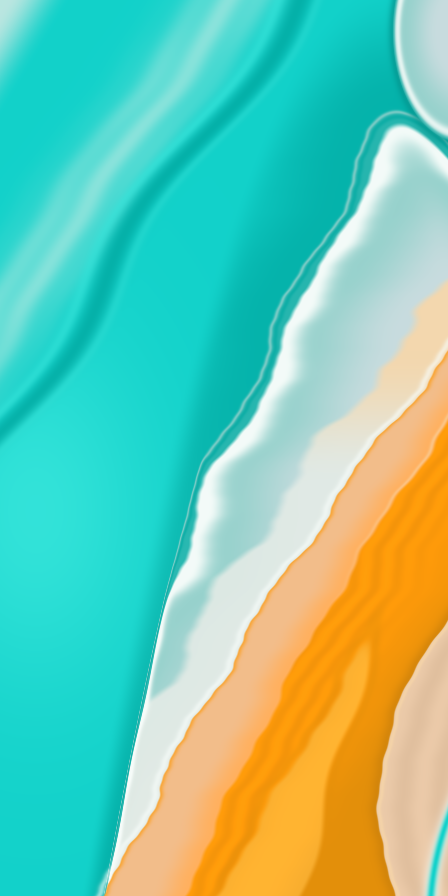
A Shadertoy shader for this background:

```glsl
// Poured-paint coast: a teal pool, a foamy white shore and amber sand bands.
// Each band starts at a curve x = f(y) bent by layered sines; signed distances
// to those curves drive the fills, rims, shadows and glossy streaks.

// Palette
const vec3 TEAL       = vec3(0.07, 0.82, 0.79);
const vec3 TEAL_DEEP  = vec3(0.00, 0.66, 0.63);
const vec3 TEAL_LIGHT = vec3(0.22, 0.90, 0.86);
const vec3 MIST       = vec3(0.59, 0.82, 0.80);
const vec3 PEARL      = vec3(0.78, 0.86, 0.87);
const vec3 FOAM       = vec3(0.89, 0.92, 0.90);
const vec3 WHITE      = vec3(0.97, 0.99, 0.98);
const vec3 CREAM      = vec3(0.97, 0.84, 0.66);
const vec3 PEACH      = vec3(0.95, 0.74, 0.54);
const vec3 ORANGE     = vec3(0.99, 0.60, 0.04);
const vec3 AMBER      = vec3(1.00, 0.70, 0.19);
const vec3 BRONZE     = vec3(0.89, 0.56, 0.04);
const vec3 SAND       = vec3(0.90, 0.77, 0.64);

// Shape
const float SLANT    = 0.87;   // turns horizontal offsets into distances
const float RIM_GAP  = 0.027;  // clear film between pool edge and foam
const float RIM_SOFT = 0.030;  // fade of the foam rim
const vec2 BUBBLE_CENTER = vec2(1.03, 1.93);
const vec2 BUBBLE_RADII  = vec2(0.152, 0.245);

float fill(float d) {
    float px = 1.0 / iResolution.x;
    return smoothstep(-px, px, d);
}

// Soft line of the given half width around d = 0
float glow(float d, float width) {
    return exp(-d * d / (width * width));
}

// Layered sines, roughly -1..1
float ripple(float t) {
    return 0.55 * sin(t) + 0.3 * sin(2.17 * t + 1.3) + 0.15 * sin(4.9 * t + 0.4);
}

float smoothMin(float a, float b, float k) {
    float h = max(k - abs(a - b), 0.0) / k;
    return min(a, b) - h * h * k * 0.25;
}

// Positive on the foam side of the shore, including its rounded top
float shoreDistance(vec2 p) {
    float edge = 0.5 * p.y - 0.016 + 0.018 * cos(16.3 * (p.y - 0.37))
               + 0.005 * ripple(38.0 * p.y);
    float top = 1.752 - 4.3 * (p.x - 0.87) * (p.x - 0.87);
    return smoothMin((p.x - edge) * SLANT, top - p.y, 0.05);
}

vec3 poolColor(vec2 p, float shore) {
    vec3 col = mix(TEAL, TEAL_DEEP, 0.75 * smoothstep(-0.30, -0.02, shore));
    col = mix(col, TEAL_LIGHT, 0.85 * glow(length((p - vec2(0.08, 0.86)) * vec2(1.0, 0.65)), 0.26));

    // Folded ridge with a pale streak on its upper left
    float bend = 0.68 * (p.y - 1.06) + 0.033 + 0.035 * cos(9.7 * (p.y - 1.21));
    float ridge = (p.x - bend) * 0.83;
    float inside = smoothstep(0.01, -0.03, ridge);
    float streak = (p.x - 0.71 * (p.y - 1.28) + 0.012 * ripple(9.0 * p.y)) * 0.82;
    float silk = 0.86 + 0.14 * sin(95.0 * streak + 3.0 * ripple(4.0 * p.y));
    col = mix(col, TEAL, inside);
    col = mix(col, vec3(0.62, 0.90, 0.87), 0.85 * silk * inside * glow(streak, 0.078));
    col = mix(col, TEAL_DEEP, 0.8 * glow(ridge + 0.008, 0.026));
    col = mix(col, TEAL_LIGHT, 0.55 * glow(ridge + 0.047, 0.012));
    col = mix(col, TEAL_LIGHT, 0.35 * glow(ridge - 0.025, 0.010));

    // Pale upper left corner
    float corner = p.x - 0.6 * (p.y - 1.82);
    return mix(col, FOAM, 0.8 * smoothstep(0.05, -0.09, corner));
}

vec3 foamColor(vec2 p, float rim, float sandEdge) {
    vec3 col = mix(MIST, PEARL, smoothstep(0.05, 0.24, rim + 0.025 * ripple(7.0 * p.y)));
    col = mix(col, FOAM, 0.75 * smoothstep(0.55, 0.0, p.y));
    // Opaque bank along the sand
    float bank = sandEdge + 0.105 + 0.018 * ripple(19.0 * p.y + 1.0);
    vec3 bankColor = mix(FOAM, CREAM, smoothstep(0.92, 1.22, p.y));
    col = mix(col, bankColor, 0.9 * smoothstep(-0.012, 0.014, bank));
    // Scalloped white rim
    float scallop = 0.016 * pow(abs(cos(21.0 * p.y + 0.6)), 3.0);
    return mix(col, WHITE, 0.95 * glow(max(rim - 0.008 - scallop, 0.0), RIM_SOFT));
}

vec3 amberColor(vec2 p, float edge) {
    float grain = sin(150.0 * edge + 4.0 * ripple(7.0 * p.y));
    vec3 col = mix(ORANGE, BRONZE, smoothstep(0.10, 0.30, edge + 0.12 * (0.5 - p.y)));
    col *= 1.0 + 0.035 * grain * glow(edge - 0.05, 0.07);
    // Bright tongue that narrows to a tip
    float left = (p.x - 0.475 - 0.60 * p.y - 0.014 * ripple(20.0 * p.y)) * SLANT;
    float right = (0.675 + 0.28 * p.y + 0.014 * sin(17.0 * p.y) - p.x) * 0.96;
    float tongue = smoothMin(left, right, 0.03);
    col = mix(col, AMBER * (0.98 + 0.03 * sin(22.0 * left)), smoothstep(-0.004, 0.012, tongue));
    return mix(col, BRONZE, 0.45 * glow(tongue + 0.008, 0.010));
}

void mainImage(out vec4 fragColor, in vec2 fragCoord) {
    vec2 p = fragCoord / iResolution.xy * vec2(1.0, 2.0);
    float y = p.y;
    float shore = shoreDistance(p);
    float rim = shore - RIM_GAP + 0.007 * cos(21.0 * y);
    float peach = (p.x - 0.239 - 0.447 * y - 0.148 * y * y
                - 0.011 * cos(20.0 * (y - 0.5)) - 0.006 * ripple(41.0 * y)) * 0.85;
    float amber = (p.x - 0.41 - 0.42 * y - 0.13 * y * y - 0.012 * ripple(21.0 * y)) * 0.86;
    float sand = p.x - 0.846 - 0.87 * (y - 0.2) * (y - 0.2) - 0.006 * ripple(24.0 * y);

    // Pool and the glassy film at its edge
    vec3 col = poolColor(p, shore);
    col = mix(col, mix(TEAL_DEEP, MIST, 0.35), 0.7 * fill(shore));
    col = mix(col, MIST, 0.75 * glow(shore, 0.004));
    col = mix(col, TEAL_DEEP, 0.6 * glow(shore - 0.010, 0.005));

    // Foam, peach and amber bands
    col = mix(col, foamColor(p, rim, peach), smoothstep(-0.006, 0.006, rim));
    col = mix(col, WHITE, 0.6 * glow(peach + 0.009, 0.007));
    vec3 peachColor = mix(PEACH, vec3(1.0, 0.69, 0.37), smoothstep(-0.07, 0.0, amber));
    peachColor = mix(peachColor, ORANGE, 0.65 * glow(peach, 0.007));
    col = mix(col, peachColor, fill(peach));
    col = mix(col, amberColor(p, amber), smoothstep(-0.004, 0.006, amber));
    col = mix(col, CREAM, 0.5 * glow(amber + 0.004, 0.004) * smoothstep(0.6, 1.0, y));

    // Sand lobe with a teal thread in the corner
    vec3 sandColor = SAND + 0.02 * sin(75.0 * sand + 2.0 * ripple(5.0 * y));
    col = mix(col, BRONZE * 0.85, 0.5 * glow(sand, 0.018));
    col = mix(col, sandColor, fill(sand));
    col = mix(col, CREAM, 0.7 * glow(sand - 0.006, 0.005));
    float thread = p.x - 0.962 - 0.08 * y - 0.8 * y * y;
    col = mix(col, WHITE, 0.8 * glow(thread, 0.018));
    col = mix(col, TEAL, glow(thread, 0.009));

    // Glass bubble
    float bubble = (1.0 - length((p - BUBBLE_CENTER) / BUBBLE_RADII)) * BUBBLE_RADII.x;
    col = mix(col, TEAL_DEEP * 0.85, 0.7 * glow(bubble, 0.011));
    col = mix(col, mix(MIST, PEARL, smoothstep(0.02, 0.10, bubble)), fill(bubble));
    col = mix(col, WHITE, 0.8 * glow(bubble - 0.010, 0.007));
    col = mix(col, TEAL_DEEP, 0.5 * glow(bubble - 0.001, 0.003));

    fragColor = vec4(clamp(col, 0.0, 1.0), 1.0);
}
```
